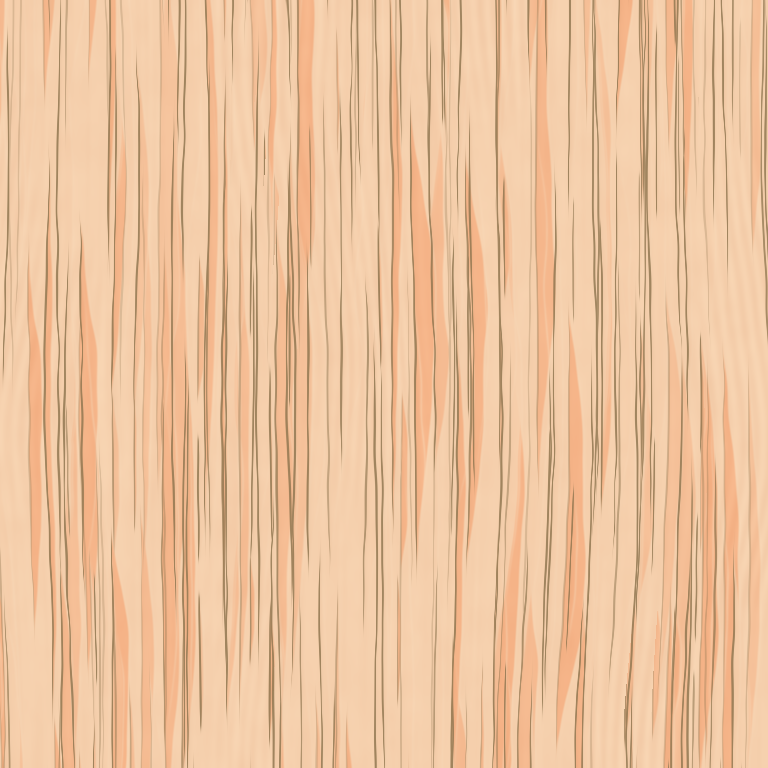
This texture is drawn by a Shadertoy shader. Its source:

```glsl
// Pale wood veneer: cream ground with long, upright, tapering orange slivers.
// Layers of jittered cells each hold one sliver with a thin dark crack on its left edge;
// faint wavy growth rings and mottling cover the ground.

float hash(vec2 p) {
    vec3 q = fract(p.xyx * vec3(0.1031, 0.1030, 0.0973));
    q += dot(q, q.yzx + 33.33);
    return fract((q.x + q.y) * q.z);
}

float noise(vec2 p) {
    vec2 i = floor(p), f = fract(p);
    f = f * f * (3.0 - 2.0 * f);
    return mix(mix(hash(i), hash(i + vec2(1, 0)), f.x),
               mix(hash(i + vec2(0, 1)), hash(i + vec2(1, 1)), f.x), f.y);
}

// Rises from 0 to 1 and falls back between two ends, giving pointed tips
float taper(float t, float low, float high, float tip) {
    return smoothstep(low, low + tip, t) * (1.0 - smoothstep(high - tip, high, t));
}

// Adds one layer of slivers: orange amount, crack darkness and pale rim
void addSlivers(vec2 p, float layer, float size, float len, float density, float aa,
                inout float orange, inout float crack, inout float rim) {
    float cellWidth = 0.062 * size;
    p.x += hash(vec2(layer, 7.0)) * cellWidth + 1.0;
    float column = floor(p.x / cellWidth);
    float along = p.y / len + 20.0 + 9.0 * hash(vec2(column, layer + 40.0));
    vec2 id = vec2(column + 91.0 * layer, floor(along));
    if (hash(id + 3.1) > density) return;

    float t = fract(along);
    float low = 0.15 * hash(id + 5.7), high = 1.0 - 0.15 * hash(id + 8.3);
    float body = taper(t, low, high, 0.3);
    float line = taper(t, low, high, 0.2);

    // Wandering left edge and uneven width of the sliver
    float seed = 50.0 * hash(id + 11.9);
    float edge = 0.006 + 0.024 * hash(id + 13.3)
               + 0.008 * (noise(vec2(p.y * 4.0, seed)) - 0.5)
               + 0.0025 * (noise(vec2(p.y * 22.0, seed + 9.0)) - 0.5);
    float u = p.x - column * cellWidth - edge * size;
    float width = mix(0.005, 0.025, hash(id + 17.1)) * size * body;
    width *= 0.65 + 0.6 * noise(vec2(p.y * 8.0, seed + 33.0));

    float fill = smoothstep(-aa, aa, u) * (1.0 - smoothstep(width - 0.0025, width + 0.001, u));
    fill *= smoothstep(0.0, 0.2, body);
    float kind = hash(id + 19.7);
    float tone = kind > 0.4 ? 0.45 + 0.7 * hash(id + 23.3) : 0.04;
    orange = mix(orange, min(tone, 1.0), fill * 0.92);

    // Crack of varying thickness with a soft brown shade on its inner side
    float swell = 0.25 + 1.3 * noise(vec2(p.y * 11.0, seed + 21.0));
    float halfWidth = 0.0011 * mix(0.7, 1.0, size) * line * swell;
    float core = 1.0 - smoothstep(halfWidth * 0.4, halfWidth + aa * 0.85, abs(u));
    float strength = mix(0.3, 0.95, smoothstep(0.1, 0.6, hash(id + 29.9)));
    strength *= 0.6 + 0.4 * smoothstep(0.2, 0.45, swell);
    float shade = 0.15 * smoothstep(-aa, aa, u) * exp(-max(u, 0.0) / 0.002);
    crack = max(crack, max(core, shade) * strength * smoothstep(0.0, 0.4, line));

    float rimOffset = (u - width - 0.001) / 0.0016;
    rim = max(rim, exp(-rimOffset * rimOffset) * body);
}

void mainImage(out vec4 fragColor, in vec2 fragCoord) {
    vec2 uv = fragCoord / iResolution.y;
    float aa = max(0.0009, 0.8 / iResolution.y);

    // Slow sideways drift shared by all fibres
    vec2 p = uv;
    p.x += 0.02 * (noise(uv * vec2(4.0, 2.2) + 4.0) - 0.5);

    // Cream ground with mottling, fine fibres and patches of growth rings
    vec3 cream = vec3(0.962, 0.815, 0.678);
    float mottle = noise(uv * vec2(38.0, 26.0)) + 0.5 * noise(uv * vec2(90.0, 60.0)) - 0.75;
    float fibre = noise(p * vec2(190.0, 5.0)) - 0.5;
    float bend = noise(uv * vec2(3.0, 2.2) + 15.0) + 0.3 * noise(uv * vec2(7.0, 5.0));
    float rings = sin(p.x * 380.0 + bend * 40.0);
    float ringPatch = smoothstep(0.45, 0.75, noise(uv * vec2(6.0, 2.0) + 31.0));
    float relief = 0.014 * mottle + 0.012 * fibre + 0.014 * rings * ringPatch;

    float orange = 0.0, crack = 0.0, rim = 0.0;

    // Long slivers
    for (int i = 0; i < 6; i++) {
        float layer = float(i) + 1.0;
        addSlivers(p, layer, 1.0, 0.5 + 0.09 * layer, 0.84, aa, orange, crack, rim);
    }
    // Short splinters gathered in upright bands
    float band = smoothstep(0.5, 0.8, noise(uv * vec2(9.0, 1.2) + 80.0));
    for (int i = 0; i < 2; i++) {
        float layer = float(i) + 11.0;
        addSlivers(p, layer, 0.45, 0.22 + 0.08 * float(i), 0.08 + 0.35 * band, aa,
                   orange, crack, rim);
    }

    // Combine: tint, pale rims, surface relief, then cracks on top
    vec3 color = mix(cream, vec3(0.962, 0.695, 0.52), orange);
    color = mix(color, vec3(0.965, 0.835, 0.705), 0.4 * rim);
    color += relief * vec3(0.5, 1.0, 1.1);
    color = mix(color, vec3(0.56, 0.46, 0.31), 0.88 * crack);
    fragColor = vec4(clamp(color, 0.0, 1.0), 1.0);
}
```
